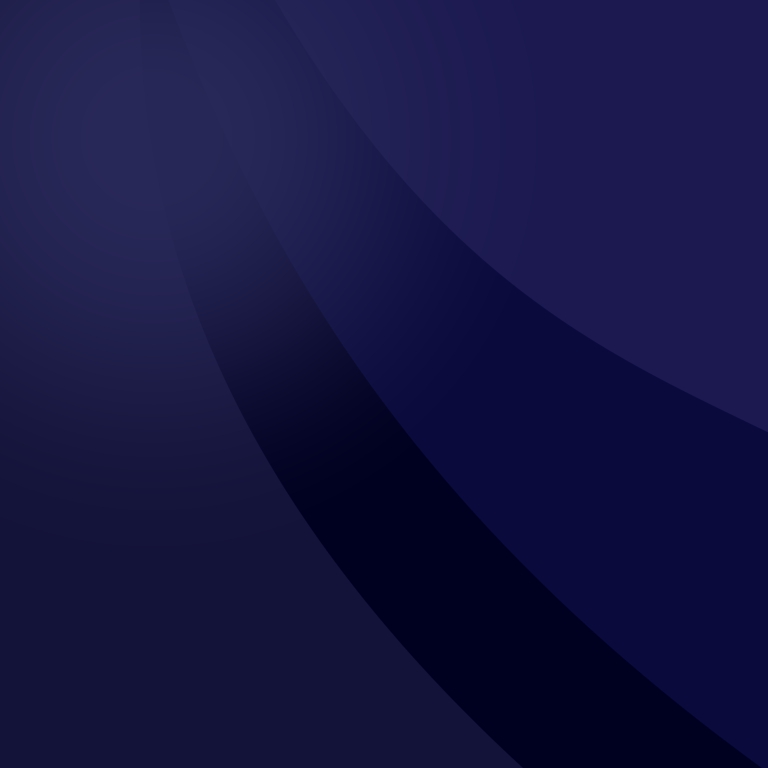
Give the GLSL for this background, as a WebGL 1 fragment shader.

```glsl
precision highp float;
// Dark indigo background of four sheets divided by three sweeping curves.
// Each curve is a cubic; a soft radial glow at the upper left is blended
// over the sheets so that their edges dissolve into it.

uniform vec2 u_resolution;

// Sheet colours, from lower left to upper right
const vec3 SLATE    = vec3(0.076, 0.072, 0.222);
const vec3 MIDNIGHT = vec3(0.000, 0.000, 0.126);
const vec3 NAVY     = vec3(0.038, 0.038, 0.236);
const vec3 VIOLET   = vec3(0.106, 0.098, 0.314);

// Cubic coefficients: constant, linear, quadratic, cubic
const vec4 BAND_OUTER  = vec4(0.182, 0.000, 0.409, 0.090); // x from depth
const vec4 BAND_INNER  = vec4(0.219, 0.382, 0.181, 0.210); // x from depth
const vec4 VIOLET_RIM  = vec4(0.000, 1.700, -1.950, 1.040); // depth from x
const float RIM_START  = 0.358;

// Glow
const vec3  GLOW_COLOR  = vec3(0.159, 0.159, 0.350);
const vec2  GLOW_CENTER = vec2(0.200, 0.820);
const float GLOW_INNER  = 0.060;
const float GLOW_OUTER  = 0.555;
const float GLOW_MAX    = 0.960;

float cubic(vec4 k, float t) {
    return k.x + t * (k.y + t * (k.z + t * k.w));
}

float cubicSlope(vec4 k, float t) {
    return k.y + t * (2.0 * k.z + t * 3.0 * k.w);
}

// Coverage of the side where value exceeds the curve, one pixel soft
float beyondCurve(vec4 k, float t, float value, float pixel) {
    float slope = cubicSlope(k, t);
    float dist = (value - cubic(k, t)) / sqrt(1.0 + slope * slope);
    return smoothstep(-pixel, pixel, dist);
}

void main() {
    vec2 p = gl_FragCoord.xy / u_resolution;
    float depth = 1.0 - p.y; // distance below the top edge
    float pixel = 0.75 / min(u_resolution.x, u_resolution.y);

    // Overlapping sheets
    vec3 color = SLATE;
    color = mix(color, MIDNIGHT, beyondCurve(BAND_OUTER, depth, p.x, pixel));
    color = mix(color, NAVY, beyondCurve(BAND_INNER, depth, p.x, pixel));
    float belowRim = beyondCurve(VIOLET_RIM, p.x - RIM_START, depth, pixel);
    color = mix(VIOLET, color, belowRim);

    // Glow over every sheet
    float radius = distance(p, GLOW_CENTER);
    float glow = GLOW_MAX * (1.0 - smoothstep(GLOW_INNER, GLOW_OUTER, radius));
    color = mix(color, GLOW_COLOR, glow);

    gl_FragColor = vec4(color, 1.0);
}
```
